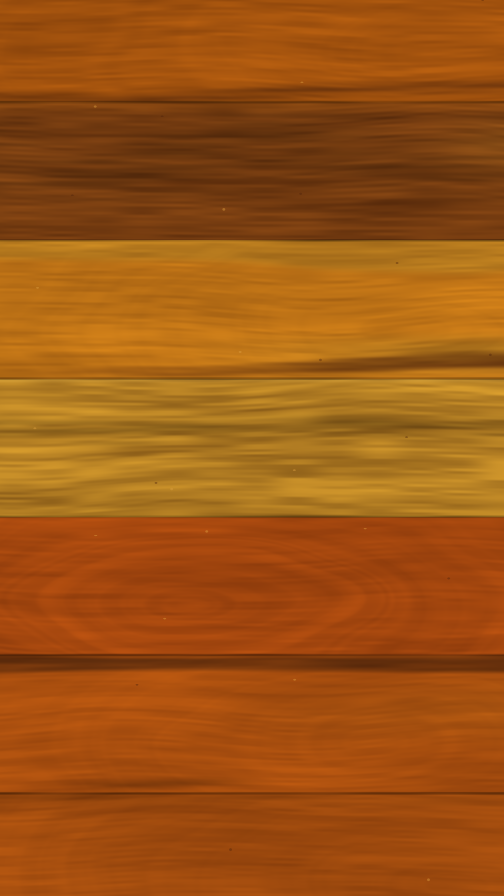
This texture is drawn by a Shadertoy shader. Its source:

```glsl
float hash(vec2 p) {
    vec3 q = fract(vec3(p.xyx) * 0.1031);
    q += dot(q, q.yzx + 33.33);
    return fract((q.x + q.y) * q.z);
}

float noise(vec2 p) {
    vec2 cell = floor(p), f = fract(p);
    f = f * f * (3.0 - 2.0 * f);
    return mix(mix(hash(cell), hash(cell + vec2(1, 0)), f.x),
               mix(hash(cell + vec2(0, 1)), hash(cell + vec2(1, 1)), f.x), f.y);
}

float signedNoise(vec2 p) {
    return 2.0 * noise(p) - 1.0;
}

// Soft horizontal band around a centre line
float band(float y, float center, float halfWidth, float blur) {
    return 1.0 - smoothstep(halfWidth - blur, halfWidth + blur, abs(y - center));
}

// Plank tone in rgb, grain contrast in alpha; planks count upward
vec4 plankTone(int plank) {
    vec4 tones[7] = vec4[7](
        vec4(0.63, 0.295, 0.055, 0.55),
        vec4(0.65, 0.300, 0.055, 0.55),
        vec4(0.64, 0.275, 0.055, 0.55),
        vec4(0.71, 0.500, 0.140, 1.15),
        vec4(0.74, 0.445, 0.085, 0.65),
        vec4(0.47, 0.240, 0.065, 1.15),
        vec4(0.65, 0.330, 0.055, 0.75));
    return tones[clamp(plank, 0, 6)];
}

// Long fibres at three widths
float fibres(vec2 p, float seed) {
    p.y += 0.008 * signedNoise(vec2(p.x * 5.0, p.y * 9.0) + seed);
    float broad = signedNoise(p * vec2(3.0, 34.0) + seed);
    float medium = signedNoise(p * vec2(7.0, 120.0) + seed * 2.0);
    float fine = signedNoise(p * vec2(22.0, 330.0) + seed * 3.0);
    return 0.08 * broad + 0.11 * medium + 0.11 * fine;
}

// Nested arches of growth rings
float growthRings(vec2 p, vec2 center, float seed) {
    vec2 d = (p - center) * vec2(1.0, 2.8);
    float radius = length(d) + 0.025 * signedNoise(p * vec2(9.0, 22.0) + seed);
    return signedNoise(vec2(radius * 55.0, seed)) + 0.5 * signedNoise(vec2(radius * 130.0, seed));
}

// Small nicks scattered one per cell
float nicks(vec2 p, float cells, float pixel) {
    vec2 cell = floor(p * cells);
    vec2 spot = (cell + 0.2 + 0.6 * vec2(hash(cell), hash(cell + 7.0))) / cells;
    float mark = length((p - spot) * vec2(1.0, 1.0 + hash(cell + 3.0)));
    return step(0.82, hash(cell + 19.0)) * (1.0 - smoothstep(0.0008, 0.0012 + pixel, mark));
}

// Heartwood streaks and pale sapwood within one plank
vec3 addFigure(vec3 wood, vec2 p, float v, int plank, float pixel) {
    float wander = signedNoise(p * vec2(8.0, 12.0));
    float streaky = noise(p * vec2(10.0, 210.0));
    vec3 heartwood = vec3(0.34, 0.16, 0.045);
    vec3 sapwood = vec3(0.69, 0.47, 0.12);
    float right = smoothstep(0.15, 0.56, p.x);
    if (plank == 0) {
        wood *= 1.0 - 0.16 * band(v, 0.98, 0.06, 0.05) * streaky;
    } else if (plank == 1) {
        float strip = band(v, 0.935, 0.055 + 0.015 * wander, 0.02);
        wood = mix(wood, heartwood, strip * (0.55 + 0.4 * streaky));
        wood = mix(wood, vec3(0.72, 0.40, 0.08), 0.3 * right * band(v, 0.55 + 0.1 * wander, 0.2, 0.2));
        wood *= 1.0 - 0.2 * band(v, 0.06 + 0.03 * wander, 0.025, 0.025) * band(p.x, 0.18, 0.08, 0.06);
    } else if (plank == 3) {
        wood *= 1.0 - 0.22 * streaky * band(v, 0.62 + 0.05 * wander, 0.07, 0.06);
        wood = mix(wood, vec3(0.84, 0.64, 0.24), 0.6 * band(v, 0.985, 0.008, 0.01 + pixel));
    } else if (plank == 4) {
        float pale = smoothstep(0.82, 0.90, v + 0.03 * wander + 0.08 * right);
        float wedge = right * band(v, 0.17, 0.12, 0.08);
        wood = mix(wood, sapwood, max(pale, wedge) * 0.8);
        float streak = band(v, 0.035 + 0.09 * right + 0.02 * wander, 0.03 + 0.025 * right, 0.03);
        wood = mix(wood, heartwood, streak * (0.3 + 0.6 * streaky) * smoothstep(0.0, 0.22, p.x));
    } else if (plank == 5) {
        wood *= 1.0 - 0.22 * streaky * band(v, 0.62 + 0.2 * wander, 0.25, 0.2);
        wood = mix(wood, vec3(0.60, 0.36, 0.10), 0.55 * smoothstep(0.44, 0.60, p.x) * band(v, 0.7, 0.15, 0.2));
        wood = mix(wood, vec3(0.59, 0.31, 0.06), 0.4 * band(v, 1.0, 0.06, 0.06));
    } else if (plank == 6) {
        float streak = band(v, 0.03 + 0.09 * right + 0.03 * wander, 0.04, 0.04);
        wood = mix(wood, heartwood, streak * (0.25 + 0.45 * streaky));
    }
    return wood;
}

void mainImage(out vec4 fragColor, in vec2 fragCoord) {
    float pixel = 1.0 / iResolution.y;
    vec2 p = fragCoord * pixel;

    // Plank layout
    float pitch = 0.1543;
    float row = (p.y - 0.1146) / pitch + 1.0;
    int plank = int(floor(row));
    float v = fract(row), seed = float(plank) * 17.3 + 5.0;
    float edge = pixel / pitch;
    vec4 tone = mix(plankTone(plank), plankTone(plank + 1), smoothstep(1.0 - edge, 1.0, v));

    // Wood figure and grain
    vec3 wood = addFigure(tone.rgb, p, v, plank, edge);
    float ringX = plank == 2 ? 0.22 : 0.6 * hash(vec2(seed, 4.0));
    vec2 ringCenter = vec2(ringX, 0.1146 + (float(plank) - 0.64) * pitch);
    float ringAmount = plank == 2 ? 0.07 : 0.035 * (1.2 - tone.a);
    float shade = tone.a * fibres(p, seed) + ringAmount * growthRings(p, ringCenter, seed);
    shade += 0.06 * signedNoise(p * vec2(5.0, 13.0) + seed);
    wood *= 1.0 + shade * vec3(0.85, 1.0, 1.15);

    // Joints and wear
    float seamDistance = min(v, 1.0 - v) * pitch;
    float seam = 1.0 - smoothstep(0.0004, 0.0012 + pixel, seamDistance);
    wood *= 1.0 - seam * (0.12 + 0.25 * noise(vec2(p.x * 14.0, floor(row + 0.5))));
    wood = mix(wood, vec3(0.86, 0.62, 0.25), 0.45 * nicks(p, 14.0, pixel));
    wood = mix(wood, vec3(0.30, 0.13, 0.04), 0.4 * nicks(p + 3.7, 11.0, pixel));
    fragColor = vec4(clamp(wood, 0.0, 1.0), 1.0);
}
```
